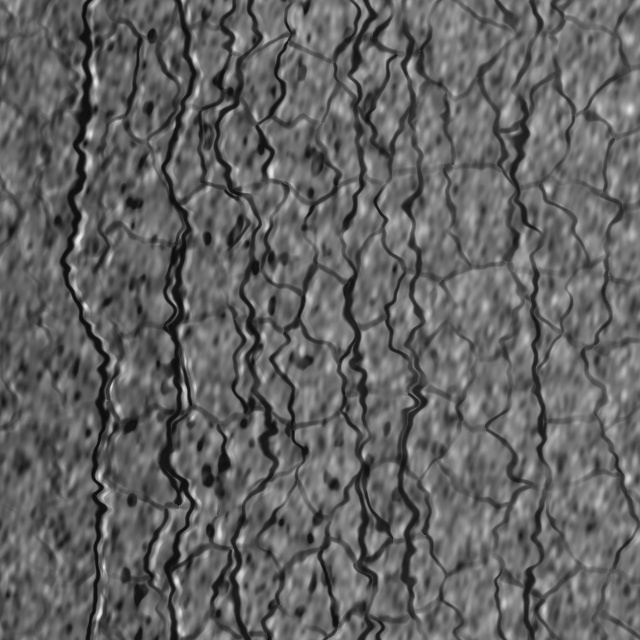
This texture is drawn by a three.js fragment shader. Its source:

```glsl
// Grey tree bark: long jagged vertical fissures over a net of plate cracks.
// Cracks come from layered sines and cellular edges, the fibrous grain from
// stretched cellular bumps, and a shifted copy of the cracks lights their rims.
varying vec2 vUv;

vec2 hash2(vec2 p) {
  p = vec2(dot(p, vec2(127.1, 311.7)), dot(p, vec2(269.5, 183.3)));
  return fract(sin(p) * 43758.545);
}

// Cellular bumps: one soft signed dot per cell, roughly in -1..1
float bumps(vec2 p) {
  vec2 cell = floor(p), f = p - cell;
  float sum = 0.0;
  for (int j = -1; j <= 1; j++)
    for (int i = -1; i <= 1; i++) {
      vec2 o = vec2(float(i), float(j));
      float d = length(o + hash2(cell + o) - f);
      float weight = hash2(cell + o + 57.0).x * 2.0 - 1.0;
      sum += weight * (1.0 - smoothstep(0.0, 1.0, d));
    }
  return sum;
}

// Distance to the nearest cell border (x) and how upright that border is (y)
vec2 cellBorder(vec2 p) {
  vec2 cell = floor(p), f = p - cell, nearest = vec2(0.0);
  float best = 9.0;
  for (int j = -1; j <= 1; j++)
    for (int i = -1; i <= 1; i++) {
      vec2 o = vec2(float(i), float(j));
      vec2 r = o + 0.1 + 0.8 * hash2(cell + o) - f;
      if (dot(r, r) < best) { best = dot(r, r); nearest = r; }
    }
  vec2 border = vec2(9.0, 0.0);
  for (int j = -2; j <= 2; j++)
    for (int i = -2; i <= 2; i++) {
      vec2 o = vec2(float(i), float(j));
      vec2 r = o + 0.1 + 0.8 * hash2(cell + o) - f;
      vec2 across = r - nearest;
      if (dot(across, across) > 0.0001) {
        vec2 n = normalize(across);
        float d = dot(0.5 * (r + nearest), n);
        if (d < border.x) border = vec2(d, abs(n.x));
      }
    }
  return border;
}

// Crack depth: 0 on the plates, 1 at the bottom of a fissure
float cracks(vec2 uv) {
  // Jagged warp, rougher along the trunk than across it
  vec2 p = uv;
  p.x += 0.020 * bumps(uv * vec2(7.0, 12.0) + 7.0)
       + 0.012 * bumps(uv * vec2(18.0, 32.0))
       + 0.006 * bumps(uv * vec2(38.0, 66.0) + 5.0);
  p.y += 0.014 * bumps(uv * vec2(30.0, 16.0) + 31.0)
       + 0.005 * bumps(uv * vec2(66.0, 36.0) + 13.0);
  float patchy = 0.8 + 0.6 * bumps(uv * vec2(20.0, 17.0) + 19.0)
               + 0.3 * bumps(uv * vec2(55.0, 45.0) + 23.0);

  // Plate cracks, weaker where they run level and at the far left
  vec2 border = cellBorder(p * vec2(11.5, 8.5) + 3.0);
  float strength = mix(0.4, 0.95, border.y) * clamp(patchy, 0.05, 1.0);
  strength *= mix(0.35, 1.0, smoothstep(0.08, 0.22, uv.x));
  strength *= mix(1.0, 0.75, smoothstep(0.5, 0.8, uv.x));
  float depth = strength * (1.0 - smoothstep(0.015, 0.07, border.x));

  // Long fissures, the right ones fainter and broken
  for (int i = 0; i < 6; i++) {
    float k = float(i);
    float path = 0.135 + 0.135 * k + 0.025 * sin(k * 2.7)
               + 0.014 * sin(p.y * 7.0 + k * 2.4) + 0.006 * sin(p.y * 19.0 + k * 4.1);
    float width = 0.0055 + 0.0028 * clamp(patchy, 0.0, 1.2);
    float fade = mix(1.0, clamp(patchy, 0.2, 0.85), smoothstep(0.0, 4.0, k));
    float line = 1.0 - smoothstep(0.25 * width, width, abs(p.x - path));
    depth = max(depth, fade * line);
  }
  return depth;
}

void main() {
  vec2 uv = vUv;
  vec2 slant = vec2(uv.x - 0.15 * uv.y, uv.y);

  // Plates brighten from left to right
  float shade = mix(0.375, 0.46, smoothstep(0.12, 0.55, uv.x));

  // Fibrous grain
  float fine = bumps(slant * vec2(122.0, 64.0));
  float coarse = bumps(slant * vec2(68.0, 36.0) + 11.0);
  shade += 0.155 * fine + 0.095 * coarse;

  // Small dark slits, mostly between the left and the middle
  float pitted = smoothstep(0.1, 0.25, uv.x) * (1.0 - smoothstep(0.45, 0.75, uv.x));
  float hollow = -bumps(slant * vec2(62.0, 40.0) + 71.0) - 0.25 * fine;
  shade -= mix(0.08, 0.24, pitted) * smoothstep(0.4, 0.95, hollow);

  // Lit rims to the right of the cracks, then the dark cracks themselves
  float rim = cracks(uv - vec2(0.011, -0.003));
  float glint = 1.0 + 1.2 * fine;
  shade += rim * glint * mix(0.16, 0.05, smoothstep(0.2, 0.65, uv.x));
  shade = mix(max(shade, 0.08), 0.05, 0.96 * cracks(uv));

  gl_FragColor = vec4(vec3(clamp(shade, 0.03, 0.9)), 1.0);
}
```
